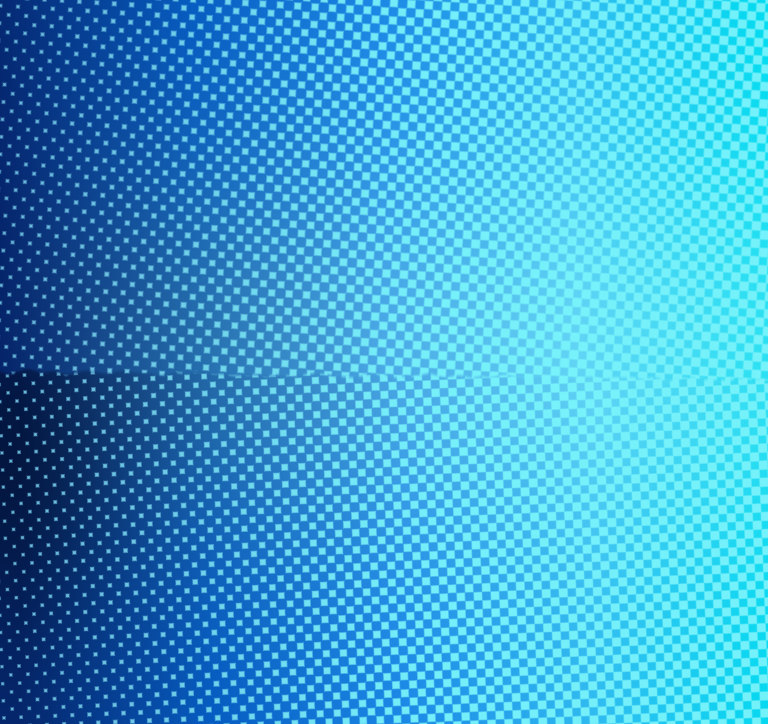
Write a Shadertoy shader that draws this background.

```glsl
const vec2 UPPER_ANCHOR = vec2(0.3767, 0.6195);
const vec2 LOWER_ANCHOR = vec2(0.3998, 0.4848);
const vec3 DOT_LEFT = vec3(0.44, 0.76, 0.89);
const vec3 DOT_RIGHT = vec3(0.47, 0.95, 0.98);

// Gradient noise
vec2 hashGradient(vec2 cell) {
    float angle = 6.2832 * fract(sin(dot(cell, vec2(127.1, 311.7))) * 43758.5);
    return vec2(cos(angle), sin(angle));
}

float gradientNoise(vec2 p) {
    vec2 i = floor(p), f = fract(p);
    vec2 u = f * f * f * (f * (f * 6.0 - 15.0) + 10.0);
    vec2 e = vec2(0.0, 1.0);
    float low = mix(dot(hashGradient(i), f),
                    dot(hashGradient(i + e.yx), f - e.yx), u.x);
    float high = mix(dot(hashGradient(i + e.xy), f - e.xy),
                     dot(hashGradient(i + e.yy), f - e.yy), u.x);
    return mix(low, high, u.y);
}

float bell(float x, float centre, float width) {
    float d = (x - centre) / width;
    return exp(-d * d);
}

vec2 rotate(vec2 p, float angle) {
    float c = cos(angle), s = sin(angle);
    return vec2(c * p.x - s * p.y, s * p.x + c * p.y);
}

// Five evenly spaced colours
vec3 ramp(float t, vec3 a, vec3 b, vec3 c, vec3 d, vec3 e) {
    float k = clamp(t, 0.0, 1.0) * 4.0;
    vec3 colour = mix(a, b, clamp(k, 0.0, 1.0));
    colour = mix(colour, c, clamp(k - 1.0, 0.0, 1.0));
    colour = mix(colour, d, clamp(k - 2.0, 0.0, 1.0));
    return mix(colour, e, clamp(k - 3.0, 0.0, 1.0));
}

// Distance to a square repeated at every integer point
float squareGrid(vec2 p, float halfSize) {
    vec2 d = abs(fract(p + 0.5) - 0.5);
    return max(d.x, d.y) - halfSize;
}

// Coverage of a staggered, tilted field of squares
float halftone(vec2 p, float tilt, float spacing, float halfSize, float blur) {
    vec2 q = rotate(p, tilt) / spacing;
    float d = min(squareGrid(q, halfSize), squareGrid(q + 0.5, halfSize));
    return 1.0 - smoothstep(-blur, blur, d * spacing);
}

// Saturated blue at the top and bottom, paler across the middle
vec3 backdrop(vec2 uv, float glow, float lower) {
    float t = uv.x - 0.025 * lower;
    vec3 rim = ramp(t, vec3(0.02, 0.16, 0.45), vec3(0.02, 0.36, 0.76),
                    vec3(0.10, 0.53, 0.90), vec3(0.18, 0.73, 0.94),
                    vec3(0.00, 0.86, 0.94));
    vec3 middle = ramp(t, vec3(0.02, 0.14, 0.41), vec3(0.14, 0.42, 0.67),
                       vec3(0.29, 0.66, 0.90), vec3(0.38, 0.83, 0.96),
                       vec3(0.17, 0.88, 0.95));
    float shade = lower * bell(uv.x, 0.0, 0.16) * bell(uv.y, 0.36, 0.26);
    return mix(rim, middle, glow) * (1.0 - 0.4 * shade);
}

void mainImage(out vec4 fragColor, in vec2 fragCoord) {
    vec2 uv = fragCoord / iResolution.xy;
    vec2 p = fragCoord / iResolution.y;
    float pixel = 1.0 / iResolution.y;

    // Uneven seam between the two halves
    float seam = 0.487 - 0.012 * uv.x + 0.007 * gradientNoise(p * vec2(38.0, 12.0));
    float lower = 1.0 - smoothstep(-0.004, 0.004, uv.y - seam);
    float glow = bell(uv.y, 0.52, 0.28);

    // Squares grow to the right until they meet
    float growth = smoothstep(-0.25, 0.78, uv.x - 0.025 * lower);
    float halfSize = mix(0.055, 0.258, growth) + 0.015 * glow * growth;
    float upperDots = halftone(p - UPPER_ANCHOR, 0.06, 0.0241, halfSize, max(pixel, 0.0018));
    float lowerDots = halftone(p - LOWER_ANCHOR, -0.04, 0.0236, halfSize, max(pixel, 0.0015));
    float dots = mix(upperDots, lowerDots, lower);

    vec3 dotColour = mix(DOT_LEFT, DOT_RIGHT, smoothstep(0.0, 0.6, uv.x));
    vec3 colour = mix(backdrop(uv, glow, lower), dotColour, dots * 0.96);
    fragColor = vec4(colour, 1.0);
}
```
